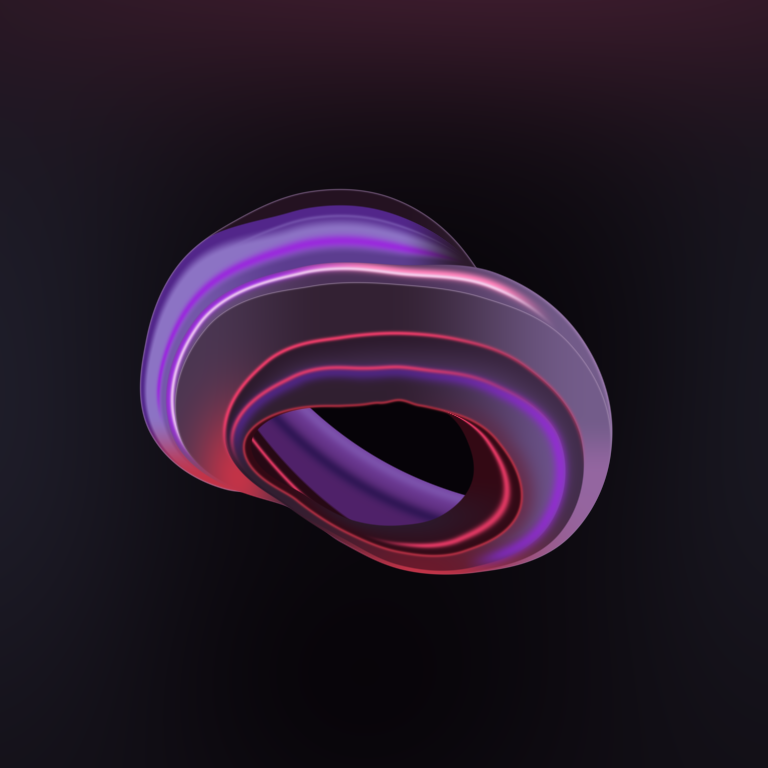
Reproduce this background procedurally as a three.js fragment shader.

```glsl
varying vec2 vUv;

const vec3 LAVENDER = vec3(.55, .45, .77);
const vec3 VIOLET = vec3(.32, .15, .54);
const vec3 MAGENTA = vec3(.6, .17, .86);
const vec3 ROSE = vec3(.96, .24, .42);
const vec3 RED = vec3(.76, .2, .28);
const vec3 SMOKE = vec3(.17, .1, .17);
const vec3 MIST = vec3(.45, .36, .54);
const vec3 VOID = vec3(.025, .012, .03);

// Cubic interpolation kernel
float kernel(float x) {
  x = abs(mod(x + 6., 12.) - 6.);
  if (x < 1.) return (1.5 * x - 2.5) * x * x + 1.;
  if (x < 2.) return ((2.5 - .5 * x) * x - 4.) * x + 2.;
  return 0.;
}

// Radius of a closed curve, given in thousandths every 30 degrees
float radius(float q, vec4 a, vec4 b, vec4 c) {
  float r = 0.;
  for (int i = 0; i < 4; i++) {
    float k = q - float(i);
    r += kernel(k) * a[i] + kernel(k - 4.) * b[i] + kernel(k - 8.) * c[i];
  }
  return r * .001;
}

// Approximate signed distance, negative inside
float contour(vec2 p, vec4 a, vec4 b, vec4 c) {
  float q = atan(p.y, p.x) * 1.90986;
  float r = radius(q, a, b, c);
  float slope = (radius(q + .05, a, b, c) - r) / (.02618 * r);
  return (length(p) - r) / sqrt(1. + slope * slope);
}

float fill(float d) { return smoothstep(.0013, -.0013, d); }
float glow(float d, float w) { return exp(-d * d / (w * w)); }
float spot(vec2 p, vec2 center, vec2 size) {
  return glow(length((p - center) / size), 1.);
}

vec3 backdrop(vec2 p) {
  vec3 c = mix(vec3(.065, .052, .078), vec3(.125, .12, .17), spot(p, vec2(0, .5), vec2(.3, .45)));
  c = mix(c, vec3(.105, .1, .14), spot(p, vec2(1, .5), vec2(.22, .4)));
  c = mix(c, vec3(.25, .115, .185), spot(p, vec2(.6, 1.06), vec2(.75, .21)));
  c = mix(c, VOID, .9 * spot(p, vec2(.52, .54), vec2(.34, .28)));
  return mix(c, VOID, .85 * spot(p, vec2(.47, .12), vec2(.27, .24)));
}

// Rear lobe: bands between its outline and the front shell
vec3 lobeColor(vec2 p, float lobe, float shell) {
  float t = -lobe / max(shell - lobe, .002);
  float left = smoothstep(.38, .24, p.x);
  float u = t + .25 * left;
  vec3 c = mix(vec3(.14, .07, .13), VIOLET, smoothstep(.21, .24, u));
  c = mix(c, LAVENDER, smoothstep(.34, .55, u));
  c = mix(c, vec3(.36, .24, .56), smoothstep(.68, .9, t) * (1. - .5 * left));
  c = mix(c, MAGENTA, glow(t - .71, .08) * smoothstep(.44, .5, p.y));
  c = mix(c, LAVENDER, .45 * glow(t - .37, .025) * (1. - left));
  c = mix(c, SMOKE, smoothstep(.52, .61, p.x));
  c = mix(c, RED, smoothstep(.46, .375, p.y));
  return mix(c, vec3(.66, .53, .72), .6 * glow(lobe, .0016));
}

// Far tube seen through the opening
vec3 openingColor(vec2 p) {
  vec2 q = p - vec2(.404, .469);
  float along = dot(q, vec2(.867, -.497)) / .225;
  float depth = dot(q, vec2(-.497, -.867)) - .052 * along * (1. - along);
  vec3 c = mix(vec3(.45, .25, .62), vec3(.31, .13, .41), smoothstep(0., .055, depth));
  c = mix(c, vec3(.17, .08, .32), .85 * glow(depth - .042, .008));
  c = mix(c, LAVENDER, .35 * glow(depth - .007, .007));
  float wall = depth - .076 - .023 * along;
  c = mix(c, vec3(.15, .035, .08), smoothstep(-.002, .002, wall));
  c = mix(c, ROSE, .85 * glow(wall - .014, .0025));
  return mix(VOID, c, fill(-depth));
}

void main() {
  vec2 p = vUv, q = p - vec2(.521, .427);
  float lobe = contour(p - vec2(.404, .557), vec4(247, 232, 214, 194), vec4(184, 198, 214, 241), vec4(224, 182, 195, 221));
  float shell = contour(q, vec4(276, 271, 251, 228), vec4(260, 310, 294, 172), vec4(154, 168, 199, 254));
  float seam = contour(q, vec4(275, 254, 215, 203), vec4(232, 292, 285, 171), vec4(152, 167, 198, 253));
  float crest = contour(q, vec4(236, 190, 151, 139), vec4(154, 202, 228, 171), vec4(152, 165, 197, 241));
  float groove = contour(q, vec4(208, 143, 103, 95), vec4(108, 163, 219, 168), vec4(148, 163, 191, 223));
  float rim = contour(q, vec4(126, 73, 52, 52), vec4(56, 89, 202, 156), vec4(139, 146, 167, 180));
  float hole = contour(q, vec4(87, 70, 52, 52), vec4(56, 89, 193, 143), vec4(121, 111, 112, 108));

  // Light zones
  float right = smoothstep(.5, .77, p.x);
  float upper = smoothstep(.38, .46, p.y);
  float left = smoothstep(.43, .26, p.x);
  float low = spot(p, vec2(.55, .25), vec2(.14, .075));
  float warm = max(low, spot(p, vec2(.31, .38), vec2(.055, .09)));

  vec3 c = mix(backdrop(p), lobeColor(p, lobe, shell), fill(lobe));

  // Shell edge and bright ridge
  vec3 edge = mix(vec3(.29, .19, .34), MIST, max(right, .7 * left));
  edge = mix(edge, RED, warm);
  float ridge = shell + mix(.005, .016, smoothstep(.45, .65, p.x));
  float gate = upper * smoothstep(.73, .64, p.x);
  vec3 shine = mix(MAGENTA, vec3(.98, .5, .72), smoothstep(.33, .5, p.x));
  edge = mix(edge, shine, gate * glow(ridge, .0065));
  edge = mix(edge, vec3(.98, .86, .97), .8 * gate * glow(ridge + .003, .0025));
  edge = mix(edge, vec3(.72, .56, .78), .6 * right * glow(shell, .003));
  c = mix(c, edge, fill(shell));

  // Broad smoky band
  vec3 band = mix(SMOKE + .03, MIST, max(right, .35 * left));
  band = mix(band, vec3(.58, .4, .63), right * (1. - upper));
  band = mix(band, RED, warm);
  band = mix(band, vec3(.68, .58, .72), .65 * upper * glow(seam, .0016));
  c = mix(c, band, fill(seam));

  // Crest with a red reflection
  vec3 inner = mix(SMOKE, vec3(.34, .25, .42), .5 * smoothstep(0., -.05, crest) + .5 * right);
  c = mix(c, mix(inner, RED, low), fill(crest));
  c = mix(c, ROSE, .9 * upper * (1. - .6 * right) * glow(crest, .0028));

  // Groove and lip
  vec3 lip = mix(SMOKE + .02, vec3(.44, .34, .57), right);
  lip = mix(lip, vec3(.42, .1, .17), max(low, .7 * glow(rim, .018) * right));
  c = mix(c, lip, fill(groove));
  gate = max(upper, smoothstep(.6, .66, p.x)) * fill(shell);
  c = mix(c, mix(VIOLET, MAGENTA, right), .85 * gate * glow(groove + .006, .009));
  c = mix(c, ROSE, .8 * upper * (1. - right) * glow(groove, .003));

  // Red inner wall and opening
  float t = clamp(hole / max(hole - rim, .002), 0., 1.);
  vec3 wall = mix(vec3(.2, .035, .08), SMOKE, smoothstep(.38, .31, p.y) * (1. - t));
  wall = mix(wall, ROSE, .85 * glow(t - .7, .08) * smoothstep(.47, .56, p.x));
  c = mix(c, wall, fill(rim));
  c = mix(c, openingColor(p), fill(hole));
  c = mix(c, RED, .75 * glow(rim, .002));
  gl_FragColor = vec4(c, 1);
}
```
